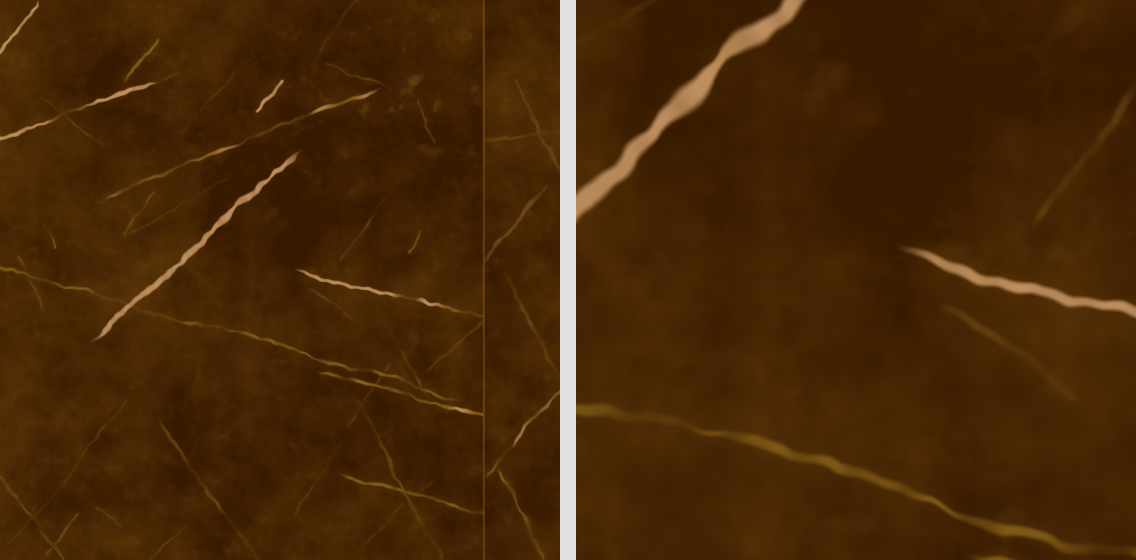
Left, the full canvas; right, a detail of the centre.
Reproduce this texture procedurally as a three.js fragment shader.

```glsl
varying vec2 vUv;

const vec3 DARK_STONE = vec3(0.212, 0.098, 0.0);
const vec3 LIGHT_STONE = vec3(0.325, 0.183, 0.022);
const vec3 GOLD = vec3(0.52, 0.37, 0.09);
const vec3 PALE_CALCITE = vec3(0.76, 0.57, 0.39);
const vec3 JOINT_GOLD = vec3(0.46, 0.28, 0.05);
const float JOINT_X = 0.864;
const float EDGE_BLUR = 0.0028;

vec2 hash2(vec2 p) {
  p = vec2(dot(p, vec2(127.1, 311.7)), dot(p, vec2(269.5, 183.3)));
  return fract(sin(p) * 43758.5453);
}

float gradientNoise(vec2 p) {
  vec2 i = floor(p), f = fract(p);
  vec2 u = f * f * f * (f * (f * 6.0 - 15.0) + 10.0);
  vec2 e = vec2(0.0, 1.0);
  float a = dot(hash2(i) * 2.0 - 1.0, f);
  float b = dot(hash2(i + e.yx) * 2.0 - 1.0, f - e.yx);
  float c = dot(hash2(i + e.xy) * 2.0 - 1.0, f - e.xy);
  float d = dot(hash2(i + e.yy) * 2.0 - 1.0, f - e.yy);
  return mix(mix(a, b, u.x), mix(c, d, u.x), u.y);
}

float fbm(vec2 p) {
  float sum = 0.0, amplitude = 0.5;
  for (int i = 0; i < 4; i++) {
    sum += amplitude * gradientNoise(p);
    p = p * 2.03 + 17.3;
    amplitude *= 0.55;
  }
  return sum;
}

// Wandering broken crack: x is gold coverage, y is pale filling
vec2 vein(vec2 p, vec2 centre, float degrees, float len, float halfWidth, float pallor, float seed) {
  float angle = radians(degrees);
  vec2 along = vec2(cos(angle), sin(angle));
  float t = dot(p - centre, along);
  float s = dot(p - centre, vec2(-along.y, along.x));
  float row = seed * 7.31;
  s += 0.022 * gradientNoise(vec2(t * 5.0, row)) + 0.008 * gradientNoise(vec2(t * 24.0, row + 3.4));
  s += 0.004 * gradientNoise(vec2(t * 65.0, row + 1.7));
  float taper = 1.0 - smoothstep(0.42, 0.5, abs(t) / len);
  float body = halfWidth * taper * (0.75 + 1.4 * gradientNoise(vec2(t * 36.0, row + 9.6)));
  float core = taper * (1.0 - smoothstep(body * 0.5, body + EDGE_BLUR, abs(s)));
  float breaks = smoothstep(-0.22, 0.16, gradientNoise(vec2(t * 16.0, row + 5.7)));
  float beads = clamp(0.85 + gradientNoise(vec2(t * 55.0, row + 6.6)), 0.0, 1.0);
  float halo = 0.2 * taper * mix(0.4, 1.0, breaks) * exp(-abs(s) / 0.007);
  float fill = smoothstep(-pallor, 0.35 - pallor, gradientNoise(vec2(t * 15.0, row + 2.2)));
  return vec2(core * mix(0.3, 1.0, breaks) * beads + halo, core * fill * mix(0.6, 1.0, beads));
}

// Bright diagonals, parallel falling veins and faint hairlines
vec2 mainSlabVeins(vec2 p) {
  vec2 marks = vein(p, vec2(0.345, 0.565), 43.0, 0.52, 0.0056, 0.65, 1.3);
  marks = max(marks, vein(p, vec2(0.14, 0.805), 20.0, 0.40, 0.0025, 0.2, 2.6));
  marks = max(marks, vein(p, vec2(0.43, 0.745), 22.0, 0.56, 0.0022, 0.02, 3.8));
  marks = max(marks, 0.85 * vein(p, vec2(0.36, 0.42), -16.0, 1.0, 0.0021, -0.4, 4.1));
  for (int i = 0; i < 3; i++) {
    float k = float(i);
    vec2 parallel = vec2(0.715 + 0.015 * k, 0.475 - 0.18 * k);
    marks = max(marks, vein(p, parallel, -15.0, 0.40 - 0.05 * k, 0.0023, 0.1 - 0.13 * k, k + 5.4));
    vec2 steep = vec2(0.05 + 0.33 * k, 0.08 + 0.03 * k);
    marks = max(marks, 0.55 * vein(p, steep, -50.0 - 6.0 * k, 0.36, 0.0026, -0.6, k + 9.2));
    vec2 shard = vec2(0.03 + 0.225 * k, 0.95 - 0.06 * k);
    marks = max(marks, vein(p, shard, 53.0 - 4.0 * k, 0.13 - 0.025 * k, 0.0018, 0.5 * abs(k - 1.0) - 0.2, k + 13.7));
  }
  for (int i = 0; i < 22; i++) {
    float k = float(i);
    vec2 place = hash2(vec2(k, 4.7));
    vec2 shape = hash2(vec2(k, 19.2));
    float degrees = mod(k, 3.0) < 1.0 ? -80.0 + 60.0 * shape.x : 28.0 + 38.0 * shape.x;
    float strength = 0.24 + 0.55 * shape.y * shape.y;
    marks = max(marks, strength * vein(p, place * vec2(0.84, 1.0), degrees, 0.25 - 0.2 * shape.y, 0.0012, -0.3, k + 21.5));
  }
  return marks;
}

vec2 sideSlabVeins(vec2 p) {
  vec2 marks = vec2(0.0);
  for (int i = 0; i < 5; i++) {
    float k = float(i);
    vec2 shape = hash2(vec2(k, 31.4));
    vec2 centre = vec2(0.90 + 0.08 * shape.x, 0.06 + 0.175 * k);
    float degrees = mod(k, 2.0) < 1.0 ? -62.0 : 48.0;
    float depth = 1.0 / (1.0 + 0.4 * k * k);
    marks = max(marks, depth * vein(p, centre, degrees, 0.24, 0.0028, 0.2 * k - 0.2, k + 43.6));
  }
  return max(marks, 0.45 * vein(p, vec2(0.94, 0.755), 3.0, 0.26, 0.003, -0.6, 51.2));
}

// Broad clouds, mottling and fine grain, paler left and darkest right of centre
vec3 stone(vec2 p, float slab) {
  float clouds = fbm(p * 3.2 + slab * 23.0);
  float mottle = fbm(p * 14.0 + 41.0);
  float grain = gradientNoise(p * 75.0);
  vec2 fromShadow = p - vec2(0.66, 0.62);
  float shadow = exp(-dot(fromShadow, fromShadow) * 9.0);
  float shade = 0.52 + (0.65 * (0.45 - p.x) - 0.22 * shadow) * (1.0 - slab);
  float tone = shade + 1.7 * clouds + 1.25 * mottle + 0.22 * grain;
  return mix(DARK_STONE, LIGHT_STONE, clamp(tone, 0.0, 1.3));
}

void main() {
  vec2 p = vUv;
  float slab = smoothstep(JOINT_X - 0.001, JOINT_X + 0.001, p.x);
  vec3 colour = stone(p, slab);

  // Cloudy gold flecks gathered in the upper right
  vec2 fromCluster = p - vec2(0.71, 0.87);
  float gathering = exp(-dot(fromCluster, fromCluster) * 60.0);
  float flecks = smoothstep(0.06, 0.36, fbm(p * 24.0 + 8.0)) * (0.15 + 0.4 * gathering);
  colour = mix(colour, GOLD, flecks);

  // Mineral veins
  vec2 marks = mix(mainSlabVeins(p), sideSlabVeins(p), slab);
  colour = mix(colour, GOLD, min(marks.x, 1.0) * 0.9);
  colour = mix(colour, PALE_CALCITE, min(marks.y, 1.0) * 0.95);

  // Joint between the slabs
  float joint = 1.0 - smoothstep(0.0005, 0.003, abs(p.x - JOINT_X));
  colour = mix(colour, JOINT_GOLD, joint * (0.8 + 0.3 * gradientNoise(vec2(p.y * 9.0, 2.5))));

  gl_FragColor = vec4(colour, 1.0);
}
```
